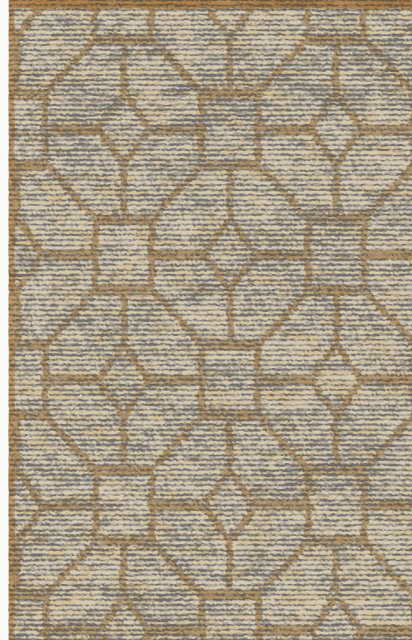
A WebGL 2 fragment shader for this pattern:

```glsl
#version 300 es
precision highp float;
// Handwoven rug: brown lattice of diamonds and boxes on ribbed cream and grey wool.
uniform vec2 u_resolution;
out vec4 fragColor;

// Lengths are fractions of the canvas height.
const float ROWS = 128.0;
const float MARGIN = 0.0135;
const vec2 CELL = vec2(0.166, 0.1965);
const vec2 ORIGIN = vec2(0.193, 0.799);
const vec2 DIAMOND = vec2(0.040, 0.056);
const vec2 BOX = vec2(0.044, 0.056);

const vec3 CREAM = vec3(0.84, 0.79, 0.69);
const vec3 STONE = vec3(0.655, 0.63, 0.58);
const vec3 SLATE = vec3(0.45, 0.435, 0.42);
const vec3 BROWN = vec3(0.42, 0.34, 0.23);
const vec3 TAN = vec3(0.69, 0.58, 0.43);
const vec3 RUST = vec3(0.69, 0.50, 0.29);
const vec3 PAPER = vec3(0.98, 0.98, 0.97);

float hash(vec2 p) {
    return fract(sin(dot(p, vec2(127.1, 311.7))) * 43758.5453);
}

float noise(vec2 p) {
    vec2 i = floor(p), f = fract(p);
    f = f * f * (3.0 - 2.0 * f);
    return mix(mix(hash(i), hash(i + vec2(1, 0)), f.x),
               mix(hash(i + vec2(0, 1)), hash(i + vec2(1, 1)), f.x), f.y);
}

float segment(vec2 p, vec2 a, vec2 b) {
    vec2 d = b - a, r = p - a;
    return length(r - d * clamp(dot(r, d) / dot(d, d), 0.0, 1.0));
}

// Signed distance to the lattice lines, folded to one triangle of a cell.
float lattice(vec2 p, float thin, float thick) {
    vec2 q = abs(mod(p + CELL, 2.0 * CELL) - CELL);
    if (q.x / CELL.x + q.y / CELL.y > 1.0) q = CELL - q;
    vec2 side = vec2(CELL.x - BOX.x, 0.0);
    vec2 base = vec2(0.0, CELL.y - BOX.y);
    vec2 cornerA = vec2(side.x, BOX.y);
    vec2 cornerB = vec2(BOX.x, base.y);
    vec2 tipX = vec2(DIAMOND.x, 0.0), tipY = vec2(0.0, DIAMOND.y);
    float upright = min(segment(q, tipY, base), segment(q, side, cornerA));
    float slanted = min(segment(q, tipX, tipY), segment(q, cornerA, cornerB));
    float level = min(segment(q, tipX, side), segment(q, base, cornerB));
    return min(min(upright, slanted) - thin, level - thick);
}

// Heathered yarn: dark in the seams, pale on the crown of each row.
vec3 wool(vec3 dark, vec3 mid, vec3 pale, float tone) {
    return mix(mix(dark, mid, smoothstep(0.0, 0.5, tone)), pale, smoothstep(0.42, 0.92, tone));
}

void main() {
    float pixel = 1.0 / u_resolution.y;
    vec2 uv = gl_FragCoord.xy * pixel;

    // Straight weft rows with slightly uneven yarn
    float wave = 0.14 * (noise(uv * vec2(24.0, 50.0)) - 0.5);
    float bump = 0.2 * (noise(uv * vec2(190.0, 128.0)) - 0.5);
    float v = uv.y * ROWS + wave + bump;
    float row = floor(v);
    float crown = 0.5 - 0.5 * cos(6.28318 * fract(v));

    // Yarn variation: long streaks, short flecks, knots and broad patches
    float streak = noise(vec2(uv.x * 17.0, row * 7.3));
    float fleck = noise(vec2(uv.x * 85.0, v * 0.9 + 0.5));
    float knot = noise(vec2(uv.x * 300.0 + 0.7 * v, v * 2.9));
    float patches = noise(uv * vec2(9.0, 16.0) + 4.0);
    float grain = 0.4 * (streak - 0.5) + 0.4 * (fleck - 0.5) + 0.75 * (knot - 0.5);
    float tone = 0.16 + 0.72 * crown + grain + 0.22 * (patches - 0.5);
    vec3 color = wool(SLATE, STONE, CREAM, tone);
    float warmth = smoothstep(0.4, 0.95, noise(vec2(uv.x * 45.0, row * 5.1)));
    color = mix(color, color * vec3(0.98, 0.91, 0.77), 0.55 * warmth);

    // Lattice stepped row by row, with the field showing through worn yarn
    vec2 stitch = vec2(uv.x + 0.005 * (hash(vec2(row, 9.0)) - 0.5), (row + 0.5) / ROWS);
    float edge = max(pixel, 0.0018);
    float ply = 0.003 * (knot - 0.5);
    float line = 1.0 - smoothstep(-edge, edge, lattice(stitch - ORIGIN, 0.0055, 0.0085) + ply);
    line *= 0.4 + 0.6 * smoothstep(0.2, 0.65, 0.6 * fleck + 0.4 * streak);
    line *= 0.6 + 0.4 * smoothstep(0.0, 0.4, crown);
    float lineTone = 0.12 + 0.62 * crown + grain;
    color = mix(color, wool(BROWN, mix(BROWN, TAN, 0.6), TAN, lineTone), line);

    // Rust binding along the top and left
    float ragged = 0.003 * (fleck - 0.5);
    float bindTop = smoothstep(0.985, 0.988, uv.y + ragged);
    float bindLeft = 1.0 - smoothstep(0.021, 0.025, uv.x + ragged);
    vec3 binding = wool(BROWN, mix(BROWN, RUST, 0.7), RUST, 0.2 + 0.55 * crown + grain);
    color = mix(color, binding, max(0.9 * bindTop, 0.65 * bindLeft));

    // Bare margin beside the rug
    color = mix(PAPER, color, smoothstep(-pixel, pixel, uv.x - MARGIN + 0.4 * ragged));
    fragColor = vec4(color, 1.0);
}
```
